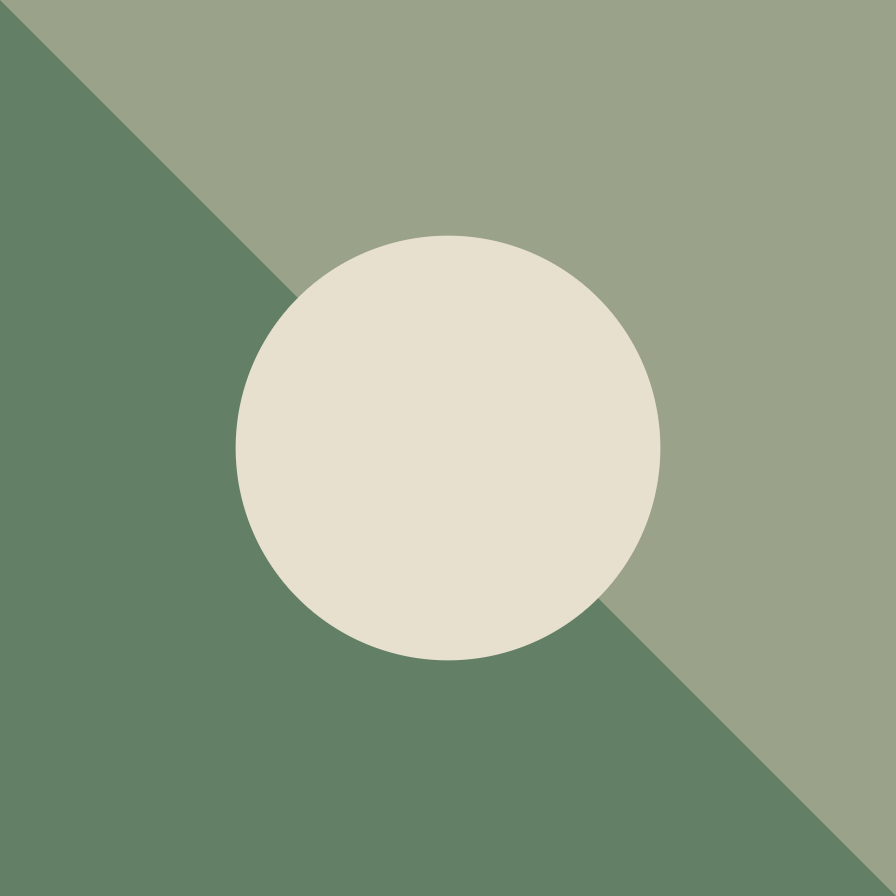
Reproduce this background procedurally as a WebGL 1 fragment shader.

```glsl
precision highp float;
// A cream disc centred over a diagonal split of sage and deep green.

uniform vec2 u_resolution;

// Coverage of a shape from its signed distance, softened over one pixel.
float coverage(float dist, float pixel) {
  return clamp(0.5 - dist / pixel, 0.0, 1.0);
}

void main() {
  float pixel = 1.0 / min(u_resolution.x, u_resolution.y);
  vec2 p = (gl_FragCoord.xy - 0.5 * u_resolution) * pixel;

  // Diagonal from the upper left to the lower right corner
  vec2 size = u_resolution * pixel;
  float diagonal = dot(p, normalize(size.yx));
  vec3 sage = vec3(0.604, 0.635, 0.541);
  vec3 green = vec3(0.388, 0.502, 0.404);
  vec3 color = mix(sage, green, coverage(diagonal, pixel));

  // Central disc
  vec3 cream = vec3(0.906, 0.878, 0.808);
  color = mix(color, cream, coverage(length(p) - 0.237, pixel));

  gl_FragColor = vec4(color, 1.0);
}
```
